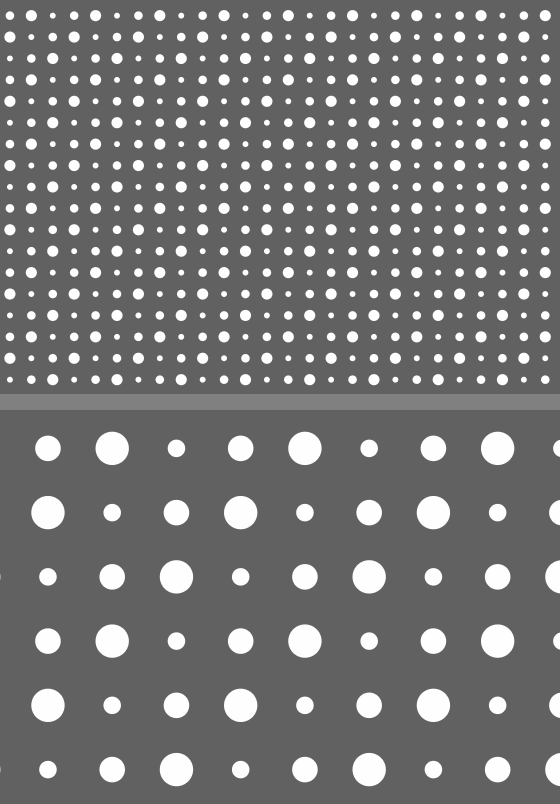
Top: the whole. Bottom: its middle third, enlarged.
This pattern is drawn by a Shadertoy shader. Its source:

```glsl
// Grid of white dots in three sizes, stepping diagonally over a grey ground.

// Lengths are fractions of the canvas height.
#define PITCH 0.05435
#define FIRST_DOT vec2(0.0252, 0.0397)  // centre, from the top left corner
#define RADIUS_LARGE 0.0141
#define RADIUS_MEDIUM 0.0108
#define RADIUS_SMALL 0.0074
#define GROUND_COLOR vec3(0.38)
#define DOT_COLOR vec3(0.995)

// Sizes cycle medium, large, small along both rows and columns.
float dotRadius(vec2 cell) {
    float phase = mod(cell.x + cell.y, 3.0);
    return phase < 0.5 ? RADIUS_MEDIUM : phase < 1.5 ? RADIUS_LARGE : RADIUS_SMALL;
}

// Signed distance to the dot of the nearest cell.
float dotDistance(vec2 p) {
    vec2 grid = (p - FIRST_DOT) / PITCH;
    vec2 cell = floor(grid + 0.5);
    return length(grid - cell) * PITCH - dotRadius(cell);
}

void mainImage(out vec4 fragColor, in vec2 fragCoord) {
    // Rows count downwards from the top edge.
    vec2 p = vec2(fragCoord.x, iResolution.y - fragCoord.y) / iResolution.y;

    // One pixel of edge smoothing.
    float coverage = clamp(0.5 - dotDistance(p) * iResolution.y, 0.0, 1.0);
    fragColor = vec4(mix(GROUND_COLOR, DOT_COLOR, coverage), 1.0);
}
```
